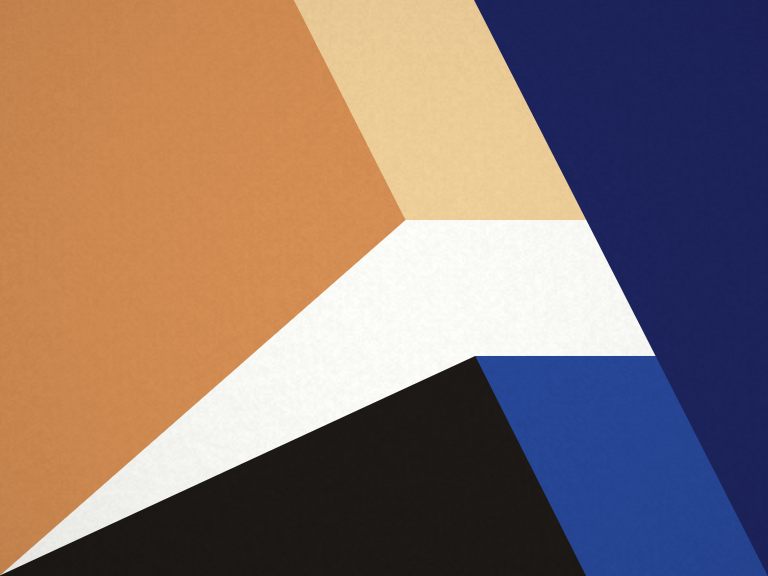
Reproduce this background procedurally as a Shadertoy shader.

```glsl
// Painted plaster wall: angular blocks of orange, cream, white, black and blue.

float hash(vec2 p) {
    return fract(sin(dot(p, vec2(127.1, 311.7))) * 43758.5453);
}

float noise(vec2 p) {
    vec2 cell = floor(p), f = fract(p);
    f = f * f * (3.0 - 2.0 * f);
    return mix(mix(hash(cell), hash(cell + vec2(1, 0)), f.x),
               mix(hash(cell + vec2(0, 1)), hash(cell + vec2(1, 1)), f.x), f.y);
}

// Signed distance to the line a-b, positive on its left
float leftOf(vec2 p, vec2 a, vec2 b) {
    vec2 along = normalize(b - a);
    return dot(p - a, vec2(-along.y, along.x));
}

// Antialiased coverage, about one pixel wide
float cover(float d) {
    return clamp(d * iResolution.y + 0.5, 0.0, 1.0);
}

void mainImage(out vec4 fragColor, in vec2 fragCoord) {
    // Height spans 0 to 1, width 0 to 4/3
    vec2 p = fragCoord / iResolution.xy * vec2(4.0 / 3.0, 1.0);
    vec2 wedgeTip = vec2(0.0, 0.001);
    vec2 upperCorner = vec2(0.704, 0.618);
    vec2 lowerCorner = vec2(0.825, 0.382);

    // Upper blocks: orange and cream, split by a slanted edge
    float orangeSide = leftOf(p, upperCorner, vec2(0.510, 1.0));
    vec3 upper = mix(vec3(0.925, 0.800, 0.590), vec3(0.825, 0.550, 0.322), cover(orangeSide));
    float upperArea = max(p.y - upperCorner.y, leftOf(p, wedgeTip, upperCorner));

    // Lower blocks: black and bright blue
    float blackSide = leftOf(p, vec2(1.0175, 0.0), lowerCorner);
    vec3 lower = mix(vec3(0.150, 0.275, 0.590), vec3(0.113, 0.096, 0.084), cover(blackSide));
    float lowerArea = min(lowerCorner.y - p.y, -leftOf(p, wedgeTip, lowerCorner));

    // White wedge between them, navy band on the right
    vec3 color = vec3(0.972, 0.976, 0.960);
    color = mix(color, upper, cover(upperArea));
    color = mix(color, lower, cover(lowerArea));
    float navyArea = -leftOf(p, vec2(1.333, 0.0), vec2(0.823, 1.0));
    color = mix(color, vec3(0.112, 0.140, 0.365), cover(navyArea));

    // Soft light falling off toward the corners
    vec2 fromLight = p - vec2(0.72, 0.5);
    color *= 1.01 - 0.12 * dot(fromLight, fromLight);

    // Plaster grain, fine over coarse
    float grain = noise(p * 260.0) - 0.5 + 0.5 * (noise(p * 110.0) - 0.5);
    color += grain * 0.03 * (0.25 + 0.75 * color);

    fragColor = vec4(clamp(color, 0.0, 1.0), 1.0);
}
```
